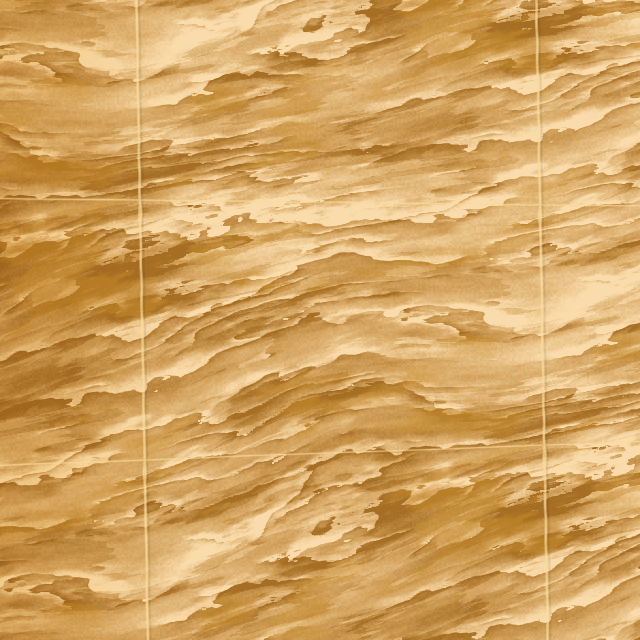
Write a Shadertoy shader that draws this texture.

```glsl
#define COLUMN_WIDTH 0.625
#define ROW_HEIGHT 0.391
#define SEAM_WIDTH 0.0019
#define SWELL 0.34
#define BROAD_LAYERS 3.0
#define FINE_LAYERS 7.0
#define BROAD_BEND 2.8
#define FINE_BEND 5.0
#define RELIEF 0.34
#define FLAKE_TONE 0.17
#define GRAIN 0.08

const vec3 UMBER = vec3(0.65, 0.43, 0.14);
const vec3 SAND = vec3(0.83, 0.64, 0.37);
const vec3 CREAM = vec3(0.98, 0.86, 0.67);
const vec3 OCHRE = vec3(0.80, 0.57, 0.17);
const vec3 SEAM = vec3(0.98, 0.86, 0.60);

float hash(vec2 p) {
    vec3 q = fract(p.xyx * 0.1031);
    q += dot(q, q.yzx + 33.33);
    return fract((q.x + q.y) * q.z);
}

// Folds a noise cell into one half-drop repeat
float cellValue(vec2 cell, vec2 scale, float seed) {
    float column = floor(cell.x / scale.x);
    cell -= column * scale;
    cell.y = mod(cell.y, 3.0 * scale.y);
    return hash(cell + seed * 17.0);
}

float repeatNoise(vec2 p, vec2 scale, float seed) {
    p *= scale;
    vec2 i = floor(p), f = fract(p);
    f = f * f * (3.0 - 2.0 * f);
    vec2 e = vec2(1.0, 0.0);
    return mix(mix(cellValue(i, scale, seed), cellValue(i + e.xy, scale, seed), f.x),
               mix(cellValue(i + e.yx, scale, seed), cellValue(i + e.xx, scale, seed), f.x), f.y);
}

float fbm(vec2 p, vec2 scale, float seed) {
    float sum = 0.0, weight = 0.5, total = 0.0;
    for (int k = 0; k < 6; k++) {
        sum += weight * repeatNoise(p, scale, seed + float(k));
        total += weight;
        weight *= 0.54;
        scale *= 2.0;
    }
    return sum / total;
}

// Bent layers: a pale lip above each edge, a dark hollow below it
float strata(vec2 p, float count, float bend, vec2 scale, float seed) {
    float height = p.y * count + bend * fbm(p, scale, seed);
    float w = fract(height);
    float blur = clamp(1.3 * fwidth(height), 0.001, 0.6);
    float lip = 1.0 - smoothstep(0.08, 0.42, w);
    float profile = lip - 0.9 * pow(w, 4.0);
    return mix(-0.9, profile, smoothstep(0.0, blur, w)) - 0.05;
}

// Ragged chips with crisp borders
float flakes(vec2 p, vec2 scale, float seed) {
    return smoothstep(0.56, 0.59, fbm(p, scale, seed));
}

float line(float dist, float halfWidth, float blur) {
    return 1.0 - smoothstep(halfWidth - blur, halfWidth + blur, abs(dist));
}

void mainImage(out vec4 fragColor, in vec2 fragCoord) {
    vec2 uv = fragCoord / iResolution.xy;
    float pixel = 1.0 / iResolution.y;

    // Slightly skewed sheet: seams lie on whole numbers
    float lowSeam = 0.273 + 0.037 * uv.x;
    float highSeam = 0.690 - 0.012 * uv.x;
    vec2 sheet = vec2((uv.x - 0.231 + 0.018 * uv.y) / COLUMN_WIDTH,
                      (uv.y - lowSeam) / (highSeam - lowSeam));
    vec2 p = vec2(sheet.x, 1.5 * sheet.y - 0.5 * sheet.x);
    p.y += SWELL * (repeatNoise(p, vec2(2.0, 1.0), 91.0) - 0.5);

    // Stone tone: patches, streaks and two sizes of broken layer
    float patches = fbm(p, vec2(2.0, 3.0), 3.0);
    float streaks = fbm(p, vec2(4.0, 14.0), 11.0);
    float broadMask = smoothstep(0.36, 0.56, fbm(p, vec2(4.0, 5.0), 21.0));
    float fineMask = smoothstep(0.42, 0.58, fbm(p, vec2(4.0, 7.0), 31.0));
    float tone = 0.54 + 0.85 * (patches - 0.5) + 0.4 * (streaks - 0.5);
    tone += RELIEF * broadMask * strata(p, BROAD_LAYERS, BROAD_BEND, vec2(2.0), 41.0);
    tone += RELIEF * fineMask * strata(p, FINE_LAYERS, FINE_BEND, vec2(2.0, 3.0), 51.0);
    tone += FLAKE_TONE * (flakes(p, vec2(3.0, 9.0), 101.0) - flakes(p, vec2(3.0, 8.0), 111.0));

    // Light from the upper right and woven grain
    tone += 0.24 * (0.6 * uv.x + 0.4 * uv.y - 0.5);
    tone += GRAIN * (hash(floor(uv * 300.0)) - 0.5);
    tone = clamp(tone, 0.0, 1.0);
    vec3 color = mix(UMBER, SAND, smoothstep(0.0, 0.55, tone));
    color = mix(color, CREAM, smoothstep(0.4, 0.98, tone));
    float gold = smoothstep(0.56, 0.68, fbm(p, vec2(5.0, 6.0), 61.0));
    color = mix(color, OCHRE, 0.5 * gold * (1.0 - tone));
    color *= mix(vec3(0.97, 0.93, 0.82), vec3(1.0), smoothstep(0.0, 0.3, uv.x));

    // Seams, with a small smear just under each crossing
    vec2 nearest = sheet - round(sheet);
    vec2 seamDist = nearest * vec2(COLUMN_WIDTH, ROW_HEIGHT);
    seamDist += 0.0012 * (vec2(repeatNoise(p, vec2(3.0, 8.0), 71.0),
                              repeatNoise(p, vec2(8.0, 3.0), 81.0)) - 0.5);
    float smear = exp(-pow((nearest.y + 0.05) / 0.025, 2.0));
    float wear = 0.6 + 0.4 * streaks;
    float upright = line(seamDist.x, SEAM_WIDTH * (1.0 + 0.7 * smear), pixel);
    float level = line(seamDist.y, SEAM_WIDTH * 0.6, pixel);
    color *= 1.0 - 0.08 * line(seamDist.x - 0.004, SEAM_WIDTH, pixel);
    color = mix(color, SEAM, wear * max(0.95 * upright, 0.9 * level));

    fragColor = vec4(color, 1.0);
}
```
